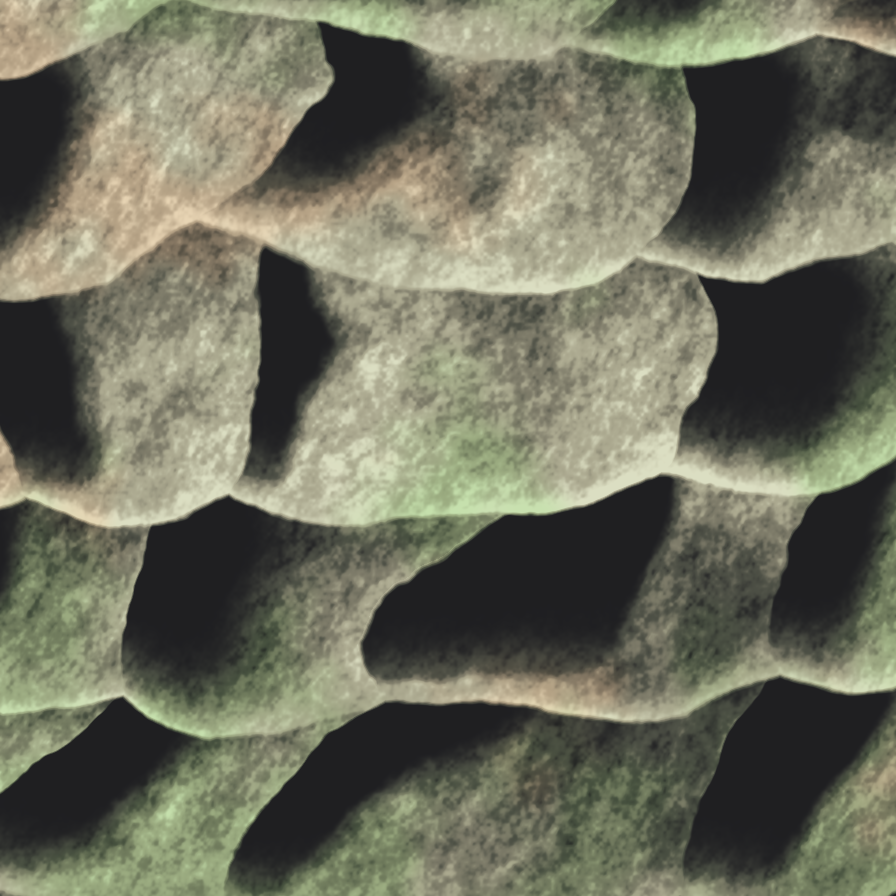
Reproduce this texture procedurally as a Shadertoy shader.

```glsl
// Weathered rock: ragged overlapping scales with pale ledges and dark hollows.

float hash(vec2 p) {
    vec3 q = fract(vec3(p.xyx) * 0.1031);
    q += dot(q, q.yzx + 33.33);
    return fract((q.x + q.y) * q.z);
}

float noise(vec2 p) {
    vec2 i = floor(p), f = fract(p);
    f = f * f * (3.0 - 2.0 * f);
    return mix(mix(hash(i), hash(i + vec2(1, 0)), f.x),
               mix(hash(i + vec2(0, 1)), hash(i + vec2(1, 1)), f.x), f.y);
}

float fbm(vec2 p) {
    float sum = 0.0, amp = 0.5;
    for (int i = 0; i < 4; i++) {
        sum += amp * noise(p);
        p = p * 2.03 + 7.1;
        amp *= 0.5;
    }
    return sum / 0.9375;
}

// Position across a row, counted in scales; each row leans its own way
float across(float x, float row, float v) {
    float lean = mix(-0.75, 0.12, hash(vec2(row, 3.0)));
    float bow = 0.36 * (hash(vec2(row, 8.0)) - 0.6);
    return x * 2.7 + 7.3 * hash(vec2(row, 1.0)) + lean * v + bow * sin(3.1416 * v);
}

vec3 stoneRamp(float t) {
    vec3 c = mix(vec3(0.12, 0.12, 0.13), vec3(0.30, 0.31, 0.27), smoothstep(0.08, 0.32, t));
    c = mix(c, vec3(0.49, 0.48, 0.41), smoothstep(0.30, 0.50, t));
    c = mix(c, vec3(0.67, 0.66, 0.56), smoothstep(0.48, 0.68, t));
    return mix(c, vec3(0.86, 0.87, 0.76), smoothstep(0.66, 0.90, t));
}

void mainImage(out vec4 fragColor, in vec2 fragCoord) {
    vec2 p = fragCoord / iResolution.y;

    // Bend the rows and roughen their outlines
    vec2 bend = vec2(noise(p * 3.1 + 4.0), noise(p * vec2(3.4, 2.2) + 19.0)) - 0.5;
    vec2 ragged = vec2(fbm(p * 11.0 + 31.0), fbm(p * 11.0 + 57.0)) - 0.5;
    vec2 w = p + bend * vec2(0.24, 0.17) + ragged * vec2(0.05, 0.025);

    // Sagging ledges divide the rows
    float y = w.y * 4.3 + 3.0;
    float ledge = floor(y + 0.5);
    float off = y - ledge;
    float sag = sin(3.1416 * fract(across(w.x, ledge, 0.0)));
    y += 0.16 * (sag - 0.5) * (1.0 - 4.0 * off * off);
    float row = floor(y), v = fract(y);

    float x = across(w.x, row, v);
    float u = fract(x);
    vec2 cell = vec2(floor(x), row);
    float wide = hash(cell + 11.0), soft = hash(cell + 23.0);

    // Slanting folds, each with a shaded flank
    vec2 g = p + 0.2 * bend * vec2(0.24, 0.17);
    vec2 slope = mat2(0.84, 0.54, -0.54, 0.84) * g;
    float folds = fbm(slope * vec2(19.0, 6.0) + 3.0) - 0.5;
    float ridge = noise(slope * vec2(9.0, 3.0) + ragged + 61.0);
    float broad = fbm(p * 5.0 + 43.0);
    float tone = 0.59 + 0.40 * folds + 0.45 * (broad - 0.5);
    tone -= 0.30 * smoothstep(0.55, 0.85, ridge);
    tone += 0.14 * (hash(cell + 5.0) - 0.5) * sin(3.1416 * u);
    tone *= 1.0 - 0.5 * smoothstep(0.5, 1.0, v) * noise(p * 4.0 + 71.0);

    // Lit side rim of each scale
    float side = 1.0 - smoothstep(0.0, 0.02, u);
    tone += 0.07 * max(side, exp(-(1.0 - u) * 22.0));

    // Rounded hollow behind the neighbouring scale
    float reach = 0.12 + 0.50 * wide;
    float hollow = pow(u / reach, 2.0) + pow(abs(v - 0.62) / 0.52, 3.0);
    float lit = smoothstep(mix(0.88, 0.5, soft), mix(1.15, 3.4, soft), hollow);
    lit = max(lit, side);
    tone = mix(0.06, tone, lit);

    // Flared pale ledge, sharp on its underside
    float ledgeTone = 0.64 + 0.32 * noise(p * 5.0 + 13.0);
    float flare = max(exp(-v * 7.5), smoothstep(0.96, 0.995, v));
    tone = mix(tone, ledgeTone, flare);

    // Fine pitted grain, faint inside the hollows
    float grain = 0.6 * noise(slope * vec2(165.0, 105.0)) + 0.4 * noise(p * 240.0) - 0.5;
    float pits = fbm(slope * vec2(62.0, 36.0) + 9.0) - 0.5;
    float exposed = smoothstep(0.08, 0.4, tone);
    tone += (0.32 * grain + 0.30 * pits) * mix(0.08, 1.0, exposed) * (1.0 - 0.5 * flare);

    // Mossy green and warm brown stains
    vec3 color = stoneRamp(tone);
    float moss = smoothstep(0.44, 0.64, fbm(p * 4.0 + 87.0));
    float rust = smoothstep(0.54, 0.74, fbm(p * 5.0 + 120.0)) * (1.0 - moss);
    color *= mix(vec3(1.0), vec3(0.90, 1.01, 0.89), moss * exposed);
    color *= mix(vec3(1.0), vec3(1.06, 0.96, 0.93), rust * exposed);

    fragColor = vec4(clamp(color, 0.0, 1.0), 1.0);
}
```
